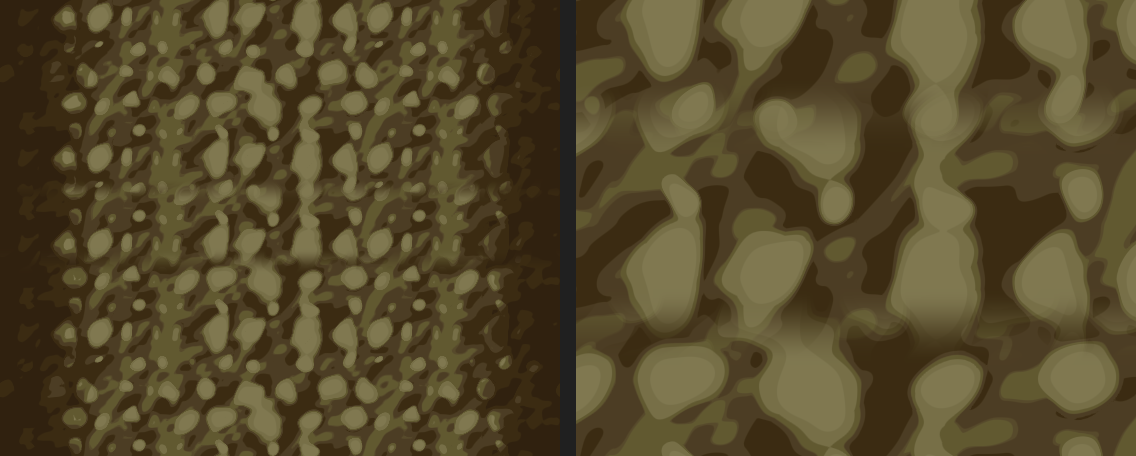
Left, the full canvas; right, a detail of the centre.
Give the GLSL for this pattern, as a WebGL 2 fragment shader.

```glsl
#version 300 es
precision highp float;

uniform vec2 u_resolution;
out vec4 fragColor;

const vec3 UMBER = vec3(0.19, 0.13, 0.06);
const vec3 DARK_BROWN = vec3(0.23, 0.17, 0.07);
const vec3 BROWN = vec3(0.30, 0.24, 0.14);
const vec3 RIM = vec3(0.34, 0.29, 0.17);
const vec3 OLIVE = vec3(0.38, 0.35, 0.19);
const vec3 PEBBLE = vec3(0.465, 0.435, 0.28);
const vec3 CORE = vec3(0.50, 0.47, 0.315);

vec3 hash3(vec2 p) {
    vec3 q = fract(vec3(p.xyx) * vec3(0.1031, 0.1030, 0.0973) + 0.37);
    q += dot(q, q.yxz + 33.33);
    return fract((q.xxy + q.yzz) * q.zyx);
}

// Lattice value that wraps on the sheared 2 x 1 tile
float latticeValue(vec2 cell, float freq) {
    float row = floor(cell.y / (8.0 * freq));
    cell -= row * vec2(4.0, 8.0) * freq;
    cell.x = mod(cell.x, 16.0 * freq);
    return hash3(cell + 57.0 * freq).x;
}

// Tileable noise with a slight rising slant
float slantNoise(vec2 p, float freq) {
    vec2 q = vec2(p.x + 0.5 * p.y, p.y) * 8.0 * freq;
    vec2 i = floor(q), f = fract(q);
    f = f * f * (3.0 - 2.0 * f);
    float a = mix(latticeValue(i, freq), latticeValue(i + vec2(1, 0), freq), f.x);
    float b = mix(latticeValue(i + vec2(0, 1), freq), latticeValue(i + 1.0, freq), f.x);
    return mix(a, b, f.y);
}

// Pebbles grow and spread toward the middle of each tile
float centralBand(float x) {
    return 0.5 + 0.5 * cos(3.14159265 * (x - 2.1));
}

// Sum of soft upright ovals: 8 uneven columns and 5 staggered rows per tile
float pebbles(vec2 p) {
    float phase = 3.14159265 * (p.x - 1.05);
    vec2 g = vec2(4.0 * p.x + 0.36 * sin(phase), 5.0 * p.y - 0.2);
    vec2 cellSize = vec2(4.0 / (4.0 + 1.13 * cos(phase)), 0.8);
    vec2 base = floor(g);
    float sum = 0.0;
    for (int y = -1; y <= 1; y++) {
        for (int x = -1; x <= 1; x++) {
            vec2 cell = base + vec2(x, y);
            vec2 id = mod(cell, vec2(8, 5));
            vec3 rnd = hash3(id + 11.0);
            vec3 form = hash3(id + 83.0);
            vec2 center = cell + 0.5 + (rnd.xy - 0.5) * vec2(0.5, 0.25);
            center.x += 0.3 * sin(2.2 * id.y);
            float band = centralBand(center.x * 0.25);
            float size = mix(0.17, 0.34, rnd.z) * (0.78 + 0.48 * band);
            size *= mod(id.y, 3.0) == 1.0 ? 0.65 : 1.08;
            float stretch = id.y == 0.0 ? mix(1.35, 1.8, form.x) : mix(0.85, 1.3, form.x);
            float tilt = mix(-0.2, 0.6, form.y);
            float strength = form.z < 0.4 * (1.0 - band) ? 0.5 : 1.0;
            vec2 d = (g - center) * cellSize;
            d = mat2(cos(tilt), -sin(tilt), sin(tilt), cos(tilt)) * d;
            d /= size * vec2(1.0, stretch);
            sum += strength * exp(-0.7 * pow(dot(d, d), 1.5));
        }
    }
    return sum;
}

float stepSmooth(float level, float value, float width) {
    return smoothstep(level - width, level + width, value);
}

// Height field cut into flat colour bands
vec3 skin(vec2 p, float light) {
    float coarse = slantNoise(p, 1.0), fine = slantNoise(p, 2.0);
    float n = mix(coarse, fine, 0.38);
    float blob = pebbles(p + 0.06 * (vec2(coarse, slantNoise(p + 0.3, 1.0)) - 0.5));
    float ground = 0.42 + 0.95 * (n - 0.5) - 0.08 * centralBand(p.x);
    float h = clamp(ground, 0.2, 0.64);
    h += mix(0.22, 0.52, light) * smoothstep(0.3, 0.7, blob);
    h -= 0.6 * (1.0 - light);
    float w = clamp(0.7 * fwidth(h), 0.002, 0.05);
    float coreWidth = clamp(0.7 * fwidth(blob), 0.002, 0.08);
    vec3 pebble = mix(PEBBLE, CORE, stepSmooth(0.78, blob, coreWidth));
    vec3 color = mix(UMBER, DARK_BROWN, stepSmooth(0.02, h, w));
    color = mix(color, BROWN, stepSmooth(0.34, h, w));
    color = mix(color, RIM, stepSmooth(0.51, h, w));
    color = mix(color, OLIVE, stepSmooth(0.53, h, w));
    return mix(color, pebble, stepSmooth(0.69, h, w));
}

void main() {
    // Tile is 2 x 1 units, y runs downward
    vec2 uv = gl_FragCoord.xy / u_resolution;
    vec2 p = vec2(uv.x, 1.0 - uv.y) * vec2(4.0, 3.25);

    // Shaded flanks with uneven borders
    float wobble = 0.15 * (slantNoise(p, 1.0) - 0.5);
    float light = smoothstep(0.08, 0.92, p.x + wobble);
    light *= 1.0 - smoothstep(3.2, 3.97, p.x + wobble);

    // Shifted repeats cross-fade at two worn seams
    vec3 color = skin(p, light);
    color = mix(color, skin(p - vec2(0.0, 0.61), light), smoothstep(1.27, 1.45, p.y));
    color = mix(color, skin(p - vec2(0.0, 1.245), light), smoothstep(1.77, 1.95, p.y));
    fragColor = vec4(color, 1.0);
}
```
